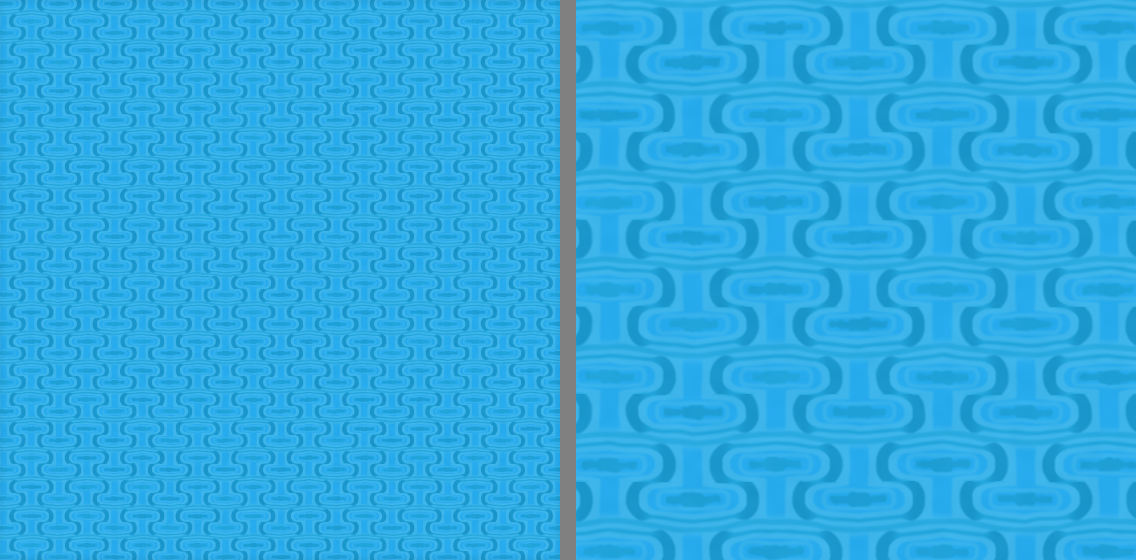
Left: the whole. Right: its middle third, enlarged.
Give the GLSL for this pattern, as a Shadertoy shader.

```glsl
// Blue embossed rows of interlocking bulbs, up and down, with dark sides and small cores

float hash(vec2 p) {
    return fract(sin(dot(p, vec2(127.1, 311.7))) * 43758.5453);
}

float noise(vec2 p) {
    vec2 i = floor(p), f = fract(p);
    f = f * f * (3.0 - 2.0 * f);
    return mix(mix(hash(i), hash(i + vec2(1, 0)), f.x),
               mix(hash(i + vec2(0, 1)), hash(i + vec2(1, 1)), f.x), f.y);
}

float roundBox(vec2 p, vec2 halfSize, float radius) {
    vec2 q = abs(p) - halfSize + radius;
    return length(max(q, 0.0)) + min(max(q.x, q.y), 0.0) - radius;
}

// Soft band: 1 where abs(d) is below the half width
float band(float d, float halfWidth) {
    return 1.0 - smoothstep(halfWidth - 1.3, halfWidth + 1.3, abs(d));
}

void mainImage(out vec4 fragColor, in vec2 fragCoord) {
    const vec2 period = vec2(114.15, 59.9);
    const vec3 light = vec3(0.24, 0.71, 0.92);
    const vec3 bright = vec3(0.15, 0.67, 0.93);
    const vec3 mid = vec3(0.13, 0.65, 0.86);
    const vec3 dark = vec3(0.10, 0.585, 0.795);

    // The canvas is 1152 units wide, measured from the top left
    vec2 uv = fragCoord / iResolution.xy;
    vec2 p = vec2(uv.x, 1.0 - uv.y) * 1152.0;
    p += 1.4 * vec2(noise(p / 13.0), noise(p / 13.0 + 57.0)) - 0.7;

    // Repeat the rows, then fold the lower bulbs onto the upper ones
    p -= vec2(64.5, 55.5);
    float row = floor(p.y / period.y + 0.5);
    float y = p.y - row * period.y;
    float lower = step(0.0, y);
    float shifted = p.x / period.x - 0.5 * lower;
    float column = floor(shifted + 0.5);
    float x = (shifted - column) * period.x;
    y = -abs(y);
    vec2 id = vec2(column, row * 2.0 + lower);
    float vary = hash(id);

    vec2 c = vec2(abs(x), y + 12.0);
    float slopedY = abs(c.y) + 0.1 * (c.x - 28.0);
    float d = roundBox(vec2(c.x, slopedY), vec2(41.0, 12.0), 9.0);
    float side = smoothstep(27.0, 38.0, c.x);
    float opening = (1.0 - smoothstep(10.0, 18.0, c.x)) * smoothstep(0.0, 6.0, c.y);

    vec3 col = light;

    // Bright necks between the bulbs, and the wavy seam between the rows
    float neck = smoothstep(49.0, 52.0, c.x) * smoothstep(-27.0, -20.0, y);
    col = mix(col, bright, neck);
    float seam = y + 30.0 + 3.0 * cos(6.28319 * x / period.x);
    col = mix(col, mid, 0.75 * band(seam, 1.9));

    // Bright bulb floor and the mouth that leads into its neck
    float floorShape = roundBox(vec2(c.x, slopedY + 1.5), vec2(31.0, 8.5), 6.0);
    col = mix(col, bright, 1.0 - smoothstep(-1.3, 1.3, floorShape));
    col = mix(col, bright, (1.0 - smoothstep(5.0, 8.0, c.x)) * smoothstep(5.0, 8.0, c.y));

    // Outline: thin above and below, thick and dark at the sides
    float line = band(d, mix(1.3, 4.4, side)) * (1.0 - opening);
    col = mix(col, mix(mid, dark, side * (0.85 + 0.15 * vary)), line);

    // Pale halo and ragged dark core, a little different in each bulb
    float ragged = 2.0 * noise(vec2(x, c.y) / 4.0 + id * 9.0) - 1.0;
    float halo = roundBox(c, vec2(24.0, 6.0), 5.0);
    col = mix(col, light, 0.7 * band(halo, 1.5));
    float core = max(roundBox(c, vec2(16.0 + 4.0 * vary, 2.6), 2.0), -99.0);
    core = min(core, roundBox(c, vec2(8.0, 4.4), 3.0)) + ragged;
    col = mix(col, mix(mid, dark, 0.5 * vary), 1.0 - smoothstep(-1.3, 1.3, core));

    // Faint mottling and slightly deeper borders
    col += 0.016 * (noise(p / 9.0) - 0.5);
    vec2 border = min(uv, 1.0 - uv);
    col *= 0.96 + 0.04 * smoothstep(0.0, 0.012, min(border.x, border.y));

    fragColor = vec4(col, 1.0);
}
```
